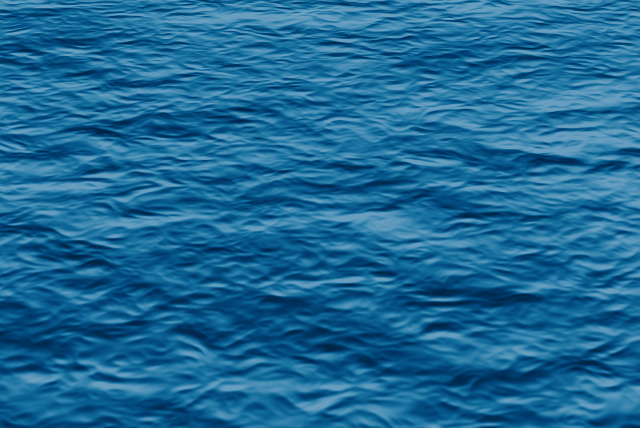
Give the GLSL for this texture, as a Shadertoy shader.

```glsl
vec2 hash2(vec2 p) {
    p = vec2(dot(p, vec2(127.1, 311.7)), dot(p, vec2(269.5, 183.3)));
    return 2.0 * fract(sin(p) * 43758.5453) - 1.0;
}

float gradientNoise(vec2 p) {
    vec2 i = floor(p), f = fract(p);
    vec2 u = f * f * f * (f * (f * 6.0 - 15.0) + 10.0);
    vec2 e = vec2(0.0, 1.0);
    float low = mix(dot(hash2(i), f), dot(hash2(i + e.yx), f - e.yx), u.x);
    float high = mix(dot(hash2(i + e), f - e), dot(hash2(i + 1.0), f - 1.0), u.x);
    return mix(low, high, u.y);
}

// One set of waves with sharp crests and round troughs
float crests(vec2 p, float frequency, float angle, float steepness) {
    float c = cos(angle), s = sin(angle);
    float n = gradientNoise(mat2(c, s, -s, c) * p * frequency + 37.0 * angle);
    return -sqrt(n * n + 0.004) * steepness / frequency;
}

float waterHeight(vec2 p) {
    p += 0.7 * vec2(gradientNoise(p * 0.35 + 9.0), gradientNoise(p * 0.4 + 51.0));
    return crests(p, 0.15, 0.22, 0.55)
         + crests(p, 0.40, -0.35, 0.65)
         + crests(p, 0.62, 0.55, 0.50)
         + crests(p, 1.00, -0.15, 0.85)
         + crests(p, 1.90, 0.30, 0.45);
}

// Maps an evenly spread tone to the sea colours by their share
vec3 seaColor(float tone) {
    vec3 shades[6] = vec3[6](
        vec3(0.00, 0.15, 0.28), vec3(0.00, 0.23, 0.42), vec3(0.02, 0.33, 0.53),
        vec3(0.07, 0.43, 0.61), vec3(0.23, 0.53, 0.69), vec3(0.41, 0.62, 0.75));
    float stops[6] = float[6](0.03, 0.14, 0.315, 0.515, 0.73, 0.92);
    vec3 color = shades[0];
    for (int i = 1; i < 6; i++) {
        float blend = (tone - stops[i - 1]) / (stops[i] - stops[i - 1]);
        color = mix(color, shades[i], clamp(blend, 0.0, 1.0));
    }
    return color;
}

void mainImage(out vec4 fragColor, in vec2 fragCoord) {
    vec2 uv = fragCoord / iResolution.y;

    // Sea plane receding towards a horizon above the frame
    vec2 sea = vec2((uv.x - 0.75) * 30.0, 160.0) / (2.4 - uv.y);

    // Faces turned to the viewer are dark, backs reflect the sky
    vec2 e = vec2(0.0, 0.11);
    float slope = (waterHeight(sea + e) - waterHeight(sea - e)) / (2.0 * e.y);
    float light = -1.15 * slope;

    // Broad patches, with brighter water far away and to the right
    light += 1.1 * gradientNoise(sea * vec2(0.12, 0.10) + 5.0);
    light += 0.6 * (uv.y - 0.5) + 0.2 * (uv.x - 0.75);

    float tone = 1.0 / (1.0 + exp(-1.7 * light));
    fragColor = vec4(seaColor(tone), 1.0);
}
```
